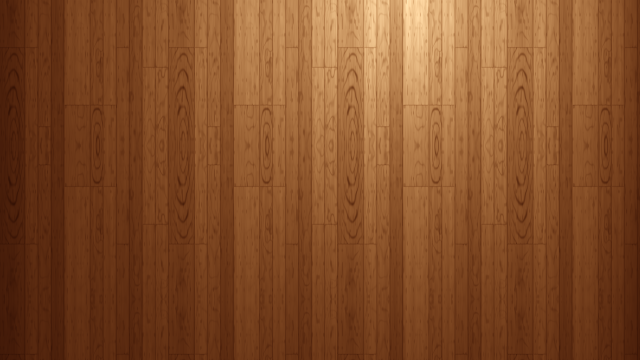
Write a Shadertoy shader that draws this texture.

```glsl
#define TILE_WIDTH 0.4705
#define TILE_SHIFT -0.003
#define MIRROR_Y 0.595
#define HALF_TILE 0.426
#define UNITS 13.0
#define JOINT_WIDTH 0.0014
#define JOINT_DARK 0.17
#define RING_DARK 0.19
#define PORE_DARK 0.12
#define LAMP vec2(1.12, 1.05)
#define LAMP_FALLOFF 1.45
#define LIT_WOOD vec3(0.82, 0.62, 0.41)

// Brightness and end joint height of each narrow strip in the tile
const float TONE[13] = float[13](0.94, 0.94, 1.03, 1.01, 0.89, 1.03, 1.03,
                                 0.97, 1.0, 0.96, 0.92, 1.01, 1.03);
const float END_JOINT[13] = float[13](0.273, 0.273, 0.273, 0.053, 0.9, 0.113, 0.113,
                                      0.113, 0.113, 0.273, 0.9, 0.218, 0.218);

float hash(vec2 p) {
    return fract(sin(dot(p, vec2(127.1, 311.7))) * 43758.5453);
}

float noise(vec2 p) {
    vec2 i = floor(p), f = fract(p);
    f = f * f * (3.0 - 2.0 * f);
    return mix(mix(hash(i), hash(i + vec2(1, 0)), f.x),
               mix(hash(i + vec2(0, 1)), hash(i + vec2(1, 1)), f.x), f.y);
}

// Dark line of the given width around distance zero
float joint(float dist, float pixel) {
    return 1.0 - smoothstep(0.0, JOINT_WIDTH + pixel * 0.5, abs(dist));
}

// Growth rings: closed eyes on two boards, long arches elsewhere
float rings(float across, float along, float seed, bool hasEye) {
    float warp = noise(vec2(across * 1.5, along * 9.0) + seed * 17.0)
               + 0.16 * noise(vec2(across * 4.0, along * 45.0) + seed * 5.0);
    float eye = length(vec2(across * 1.3, along * 6.5)) * 3.4 + warp * 1.6;
    float arch = across * across * 4.0 + along * 9.0 + warp * 4.0;
    float level = hasEye ? eye : arch;
    float line = pow(0.5 + 0.5 * cos(6.2832 * level), 7.0);

    // Lines break up and fade toward the board sides
    float broken = 0.35 + 0.9 * noise(vec2(across * 3.0, along * 30.0) + seed * 3.0);
    return line * broken * exp(-1.8 * across * across);
}

float wood(vec2 p, float pixel) {
    // Tile repeats across and is mirrored along the boards
    float u = fract((p.x - TILE_SHIFT) / TILE_WIDTH) * UNITS;
    float v = abs(mod(p.y - MIRROR_Y + HALF_TILE, 2.0 * HALF_TILE) - HALF_TILE);

    // Boards 0 and 5 span two strips
    float left = floor(u), span = 1.0;
    if (left < 2.0) { left = 0.0; span = 1.9; }
    if (left == 5.0 || left == 6.0) { left = 5.0; span = 2.0; }
    int board = int(left);

    float endDist = v - END_JOINT[board];
    float seed = left + UNITS * step(0.0, endDist);
    float across = u - left - span * 0.6;
    bool hasEye = (board == 0 || board == 7) && endDist < 0.0;

    // Board tone, rings, long streaks and short pores
    float tone = TONE[board] + 0.04 * (hash(vec2(seed, 3.0)) - 0.5);
    float ringDepth = hasEye ? 1.5 : mix(0.15, 0.75, hash(vec2(seed, 8.0)));
    float streak = noise(vec2(u * 6.0, v * 3.0) + seed * 9.0) - 0.5;
    float fiber = noise(vec2(u * 15.0, v * 28.0) + seed * 13.0) - 0.5;
    float pore = smoothstep(0.68, 0.95, noise(vec2(u * 11.0, v * 55.0) + seed * 7.0));
    tone *= 1.0 + 0.08 * streak + 0.07 * fiber;
    tone *= 1.0 - RING_DARK * ringDepth * rings(across, v, seed, hasEye);
    tone *= 1.0 - PORE_DARK * pore;

    // Side and end joints
    float side = min(u - left, left + ceil(span) - u) * TILE_WIDTH / UNITS;
    float gap = max(joint(side, pixel), 0.7 * joint(endDist, pixel));
    return tone * (1.0 - JOINT_DARK * gap);
}

void mainImage(out vec4 fragColor, in vec2 fragCoord) {
    float pixel = 1.0 / iResolution.y;
    vec2 p = fragCoord * pixel;

    // Average four samples to keep the fine grain smooth
    float tone = 0.0;
    for (int i = 0; i < 4; i++) {
        vec2 offset = vec2(i % 2, i / 2) * 0.5 - 0.25;
        tone += 0.25 * wood(p + offset * pixel, pixel);
    }

    // Lamp above the top edge, with darker left and right borders
    float lampDist = distance(p, LAMP);
    float light = 0.27 + 0.62 * exp(-LAMP_FALLOFF * pow(lampDist, 1.4));
    float border = min(p.x, iResolution.x * pixel - p.x);
    light *= 1.0 - 0.2 * exp(-9.0 * border);

    // Shadows grow redder and more saturated
    float level = light * tone * 1.08 / LIT_WOOD.r;
    fragColor = vec4(LIT_WOOD * pow(vec3(level), vec3(1.0, 1.58, 2.24)), 1.0);
}
```
